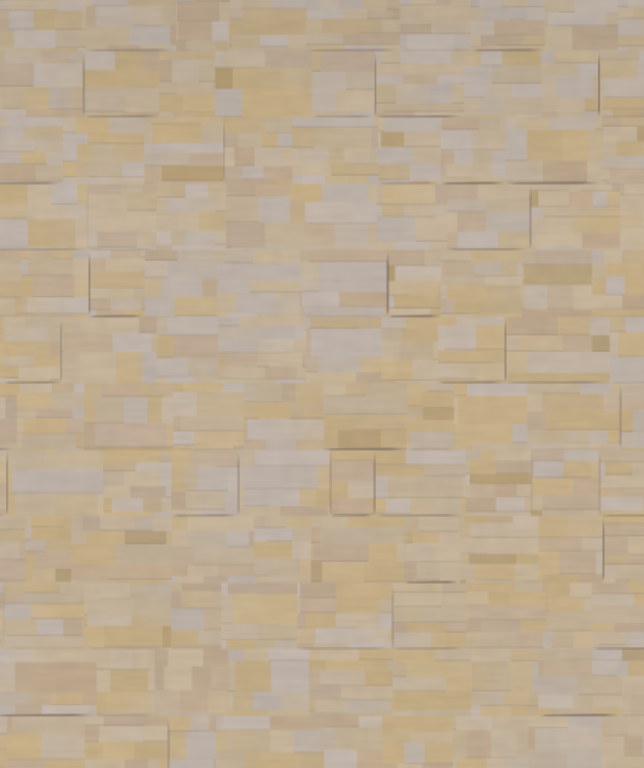
Reproduce this texture procedurally as a WebGL 2 fragment shader.

```glsl
#version 300 es
precision highp float;
// Pale split-stone cladding: staggered courses of blocks, each cut into thin
// strips and then into stones of uneven length. Every stone hashes its own tint;
// some block edges open into dark, tapering joints. Samples are averaged to soften.
uniform vec2 u_resolution;
out vec4 fragColor;

const float COURSE_HEIGHT = 0.0866;
const float COURSE_OFFSET = 0.068;
const float BLOCK_WIDTH = 0.0977;
const float SOFTNESS = 0.0011;

const vec3 CREAM = vec3(0.757, 0.690, 0.592);
const vec3 HONEY = vec3(0.760, 0.672, 0.520);
const vec3 PEARL = vec3(0.742, 0.697, 0.658);
const vec3 CLAY  = vec3(0.732, 0.650, 0.560);
const vec3 OCHRE = vec3(0.685, 0.595, 0.440);
const vec3 JOINT = vec3(0.460, 0.400, 0.375);

float hash(vec2 p) {
  vec3 q = fract(p.xyx * 0.1031);
  q += dot(q, q.yzx + 33.33);
  return fract((q.x + q.y) * q.z);
}

float noise(vec2 p) {
  vec2 i = floor(p), f = fract(p);
  f = f * f * (3.0 - 2.0 * f);
  return mix(mix(hash(i), hash(i + vec2(1, 0)), f.x),
             mix(hash(i + vec2(0, 1)), hash(i + vec2(1, 1)), f.x), f.y);
}

// Cell with randomly shifted ends: x = index, y = distance to start, z = to end
vec3 jitteredCell(float x, float seed, float jitter) {
  float i = floor(x);
  if (x < i + jitter * hash(vec2(i, seed))) i -= 1.0;
  float start = i + jitter * hash(vec2(i, seed));
  float end = i + 1.0 + jitter * hash(vec2(i + 1.0, seed));
  return vec3(i, x - start, end - x);
}

// Tint of one stone; warmth moves the choice from pearl towards honey
vec3 stoneTint(vec2 id, float warmth) {
  float tone = clamp(hash(id) + warmth, 0.0, 1.0);
  vec3 tint = mix(PEARL, CREAM, smoothstep(0.12, 0.42, tone));
  tint = mix(tint, HONEY, smoothstep(0.58, 0.95, tone));
  tint = mix(tint, CLAY, 0.8 * step(0.84, hash(id + 7.3)));
  tint = mix(tint, OCHRE, 0.75 * step(0.982, hash(id + 19.7)));
  return tint * (1.0 + 0.04 * (hash(id + 41.1) - 0.5));
}

// Dark line of the given width, fading in and out along its length
float jointLine(float across, float along, float width) {
  float ends = smoothstep(0.0, 0.12, along) * smoothstep(1.0, 0.75, along);
  return ends * (1.0 - smoothstep(0.5 * width, width, across));
}

vec3 wall(vec2 p) {
  // Course and block
  float y = (p.y - COURSE_OFFSET) / COURSE_HEIGHT;
  float course = floor(y);
  float rise = y - course;
  float stagger = 0.35 * hash(vec2(course, 5.0));
  vec3 block = jitteredCell(p.x / BLOCK_WIDTH + stagger, course + 60.0, 0.45);
  vec2 blockId = vec2(block.x, course) + 30.0;
  float blockSeed = blockId.x * 13.0 + blockId.y * 71.0;

  // Strips in the block, then stones in the strip
  float strips = 3.0 + floor(2.6 * hash(blockId + 3.1));
  vec3 strip = jitteredCell(rise * strips, blockSeed, 0.5);
  float stripSeed = blockSeed * 1.7 + strip.x * 9.0;
  float stones = 1.0 + floor(2.5 * hash(vec2(stripSeed, 2.0)));
  vec3 stone = jitteredCell(block.y * stones, stripSeed, 0.6);
  vec2 stoneId = vec2(stone.x + 11.0, stripSeed);

  // Tint, drifting warmth and streaked grain
  float warmth = 0.5 * (noise(p * 7.0 + 4.0) - 0.5) + 0.06 - 0.12 * p.y;
  vec3 color = stoneTint(stoneId, warmth);
  color *= 1.0 + 0.030 * (noise(p * vec2(34.0, 230.0)) - 0.5);
  color *= 1.0 + 0.025 * (noise(p * vec2(75.0, 60.0)) - 0.5);

  // Faint shade under some strips
  float ledge = strip.y / strips * COURSE_HEIGHT;
  float shade = 0.22 * step(0.62, hash(stoneId + 5.9));
  color = mix(color, JOINT, shade * (1.0 - smoothstep(0.0006, 0.0024, ledge)));

  // Open joints along block bottoms and, more rarely, up block sides
  float along = block.y / (block.y + block.z);
  float openBed = smoothstep(0.52, 0.92, hash(blockId + 8.7));
  float bedWidth = mix(0.0018, 0.0032, along);
  float bed = openBed * jointLine(rise * COURSE_HEIGHT, along, bedWidth);
  float openSide = smoothstep(0.84 - 0.12 * p.y, 1.0, hash(blockId + 14.2));
  float side = openSide * jointLine(block.y * BLOCK_WIDTH, rise, 0.0022);
  return mix(color, JOINT, 0.85 * max(bed, side));
}

void main() {
  vec2 p = gl_FragCoord.xy / u_resolution.y;
  vec3 color = vec3(0.0);
  for (int i = 0; i < 9; i++) {
    vec2 tap = vec2(i % 3, i / 3) - 1.0;
    color += wall(p + tap * SOFTNESS) / 9.0;
  }
  // Slightly dimmer light towards the top
  color *= 1.0 - 0.035 * smoothstep(0.7, 1.0, p.y);
  fragColor = vec4(color, 1.0);
}
```
